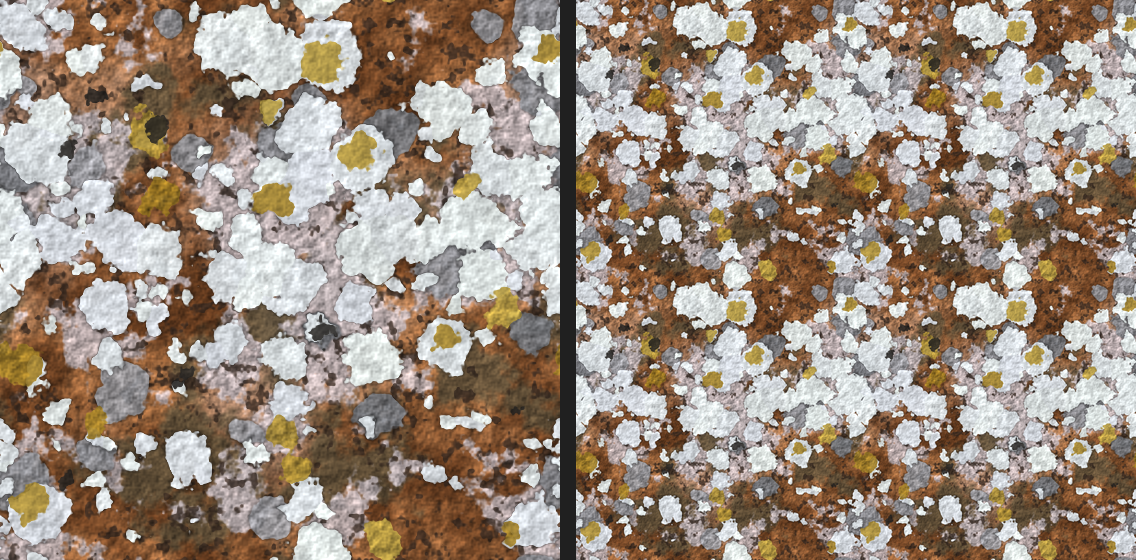
Left: one tile. Right: repeated 2 by 2.
This texture is drawn by a Shadertoy shader. Its source:

```glsl
// Weathered orange stone crusted with white, grey and ochre lichen; tiles seamlessly.
#define TAU 6.2831853
#define WHITE_DENSITY 0.36
#define SPOT_DENSITY 0.20
#define GREY_DENSITY 0.34
#define OCHRE_DENSITY 0.24
#define DARK_DENSITY 0.16
#define EDGE_RAGGEDNESS 0.034
#define EDGE_SOFTNESS 0.0022
#define GRAIN 0.62
#define RELIEF 0.75

float hash(vec2 cell, float seed) {
    vec3 p = fract(vec3(cell, seed) * vec3(0.1031, 0.1030, 0.0973));
    p += dot(p, p.yzx + 33.33);
    return fract((p.x + p.y) * p.z);
}

// Value noise that wraps after n cells.
float noise(vec2 uv, float n, float seed) {
    vec2 p = uv * n, i = floor(p), f = p - i;
    f = f * f * (3.0 - 2.0 * f);
    vec2 a = mod(i, n), b = mod(i + 1.0, n);
    return mix(mix(hash(a, seed), hash(vec2(b.x, a.y), seed), f.x),
               mix(hash(vec2(a.x, b.y), seed), hash(b, seed), f.x), f.y);
}

float fbm(vec2 uv, float n, int octaves, float seed) {
    float sum = 0.0, total = 0.0, amp = 1.0;
    for (int i = 0; i < octaves; i++) {
        sum += amp * noise(uv, n, seed + float(i) * 7.0);
        total += amp;
        amp *= 0.62;
        n *= 2.0;
    }
    return sum / total;
}

// Broad growth zones: about 1 where lichen thrives, 0 on bare stone.
float growth(vec2 uv) {
    float bands = 0.17 * cos(2.0 * TAU * uv.x) + 0.24 * cos(TAU * (uv.y - 0.62));
    return 0.5 + bands + 0.9 * (fbm(uv, 5.0, 2, 3.0) - 0.5);
}

// Scattered discs on a wrapped grid: x = signed depth inside, y = random tint.
vec2 colonies(vec2 uv, float n, float seed, float density, float slope, vec2 radius) {
    vec2 p = uv * n, base = floor(p), best = vec2(-1.0, 0.5);
    for (int y = -1; y <= 1; y++)
    for (int x = -1; x <= 1; x++) {
        vec2 cell = base + vec2(x, y), id = mod(cell, n);
        vec2 centre = cell + vec2(hash(id, seed), hash(id, seed + 11.0));
        float chance = density + slope * (growth(centre / n) - 0.5);
        if (hash(id, seed + 23.0) > chance) continue;
        float r = mix(radius.x, radius.y, hash(id, seed + 37.0));
        float depth = r - length(p - centre);
        if (depth > best.x) best = vec2(depth, hash(id, seed + 41.0));
    }
    return vec2(best.x / n, best.y);
}

float cover(float depth) {
    return smoothstep(-EDGE_SOFTNESS, EDGE_SOFTNESS, depth);
}

// Narrow dark rim just outside a colony.
float rim(float depth) {
    return 1.0 - 0.28 * smoothstep(-0.008, 0.0, depth);
}

void mainImage(out vec4 fragColor, in vec2 fragCoord) {
    vec2 uv = fragCoord / iResolution.xy;
    float zone = growth(uv);
    float grain = fbm(uv, 64.0, 3, 51.0) - 0.5;
    float slopeLight = grain + 0.5 - fbm(uv + vec2(-0.003, 0.003), 64.0, 3, 51.0);
    float ragged = EDGE_RAGGEDNESS * (fbm(uv, 48.0, 3, 71.0) - 0.5);
    vec2 bent = uv + 0.045 * (vec2(fbm(uv, 16.0, 3, 81.0), fbm(uv, 16.0, 3, 91.0)) - 0.5);

    // Bare stone: orange, tan and olive stains.
    float tone = fbm(uv, 7.0, 6, 101.0);
    vec3 col = mix(vec3(0.39, 0.23, 0.12), vec3(0.69, 0.46, 0.28), smoothstep(0.30, 0.68, tone));
    col = mix(col, vec3(0.65, 0.53, 0.46), 0.75 * smoothstep(0.35, 0.85, zone + 0.8 * (tone - 0.5)));
    float stain = fbm(uv, 6.0, 6, 131.0);
    col = mix(col, vec3(0.34, 0.30, 0.22), 0.8 * smoothstep(0.53, 0.66, stain));

    // Thin pinkish crust broken into flecks.
    float crust = fbm(uv, 12.0, 5, 151.0) + 0.32 * (zone - 0.5);
    col = mix(col, vec3(0.76, 0.72, 0.74), 0.85 * smoothstep(0.51, 0.59, crust));

    // Dark pits in stone and crust.
    float pits = smoothstep(0.40, 0.27, fbm(uv, 44.0, 3, 171.0));
    col = mix(col, vec3(0.20, 0.15, 0.12), 0.8 * pits);

    // Grey plates.
    vec2 grey = colonies(bent, 9.0, 5.0, GREY_DENSITY, 0.5, vec2(0.22, 0.50));
    grey.x += 0.6 * ragged;
    vec3 greyTint = mix(vec3(0.43, 0.44, 0.46), vec3(0.63, 0.63, 0.65), grey.y);
    col = mix(col * rim(grey.x), greyTint, 0.92 * cover(grey.x));

    // White mats and small white spots.
    vec2 mats = colonies(bent, 12.0, 13.0, WHITE_DENSITY, 1.3, vec2(0.32, 0.72));
    vec2 spots = colonies(bent, 27.0, 29.0, SPOT_DENSITY, 0.15, vec2(0.20, 0.60));
    vec2 white = mats.x > spots.x ? mats : spots;
    white.x += ragged;
    vec3 whiteTint = mix(vec3(0.83, 0.85, 0.88), vec3(0.88, 0.91, 0.90), white.y);
    whiteTint *= 0.90 + 0.22 * fbm(uv, 22.0, 4, 191.0);
    col = mix(col * rim(white.x), whiteTint, 0.96 * cover(white.x));

    // Ochre rosettes.
    vec2 ochre = colonies(bent, 8.0, 43.0, OCHRE_DENSITY, 0.1, vec2(0.12, 0.32));
    ochre.x += ragged;
    vec3 ochreTint = mix(vec3(0.56, 0.42, 0.10), vec3(0.72, 0.62, 0.27), ochre.y);
    col = mix(col, ochreTint, 0.92 * cover(ochre.x));

    // Black tufts.
    vec2 tuft = colonies(bent, 10.0, 61.0, DARK_DENSITY, 0.1, vec2(0.06, 0.24));
    col = mix(col, vec3(0.15, 0.14, 0.13), 0.88 * cover(tuft.x + 1.3 * ragged));

    // Granular surface lit from the upper left.
    float rough = mix(1.0, 0.55, cover(white.x));
    col *= 1.0 + rough * (GRAIN * grain + RELIEF * slopeLight);
    fragColor = vec4(clamp(col, 0.0, 1.0), 1.0);
}
```
